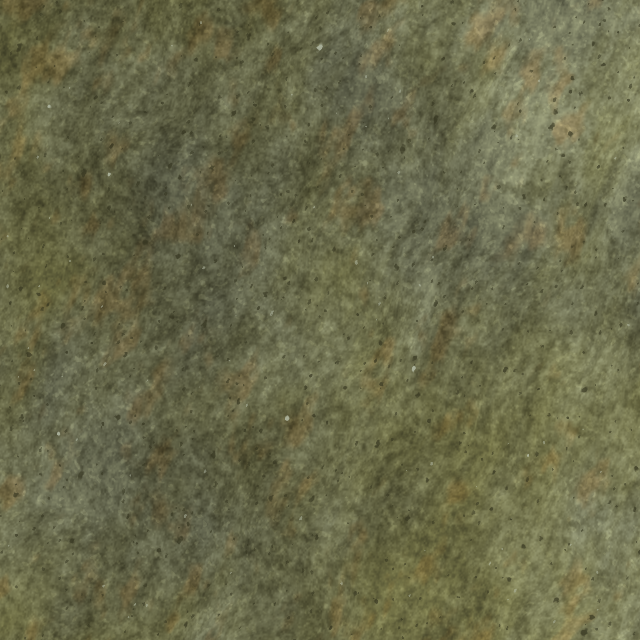
A Shadertoy shader for this texture:

```glsl
// Weathered olive ground: cloudy moss and grey dust, brushed by slanted streaks.
// Layers of rotated value noise set tone and greyness; hashed cells scatter
// dark pits and a few white chips on top.

const vec3 OLIVE = vec3(0.415, 0.413, 0.254);
const vec3 GREY = vec3(0.401, 0.411, 0.318);
const vec3 RUST = vec3(0.035, -0.005, -0.025);
const vec3 PIT_COLOR = vec3(0.20, 0.20, 0.12);
const vec3 CHIP_COLOR = vec3(0.72, 0.75, 0.67);

const vec2 STREAK_DIR = vec2(0.39, 0.92);
const vec2 STREAK_FREQ = vec2(62.0, 7.0);
const float CLOUD_FREQ = 3.5;
const float PATCH_FREQ = 15.0;
const float GRAIN_FREQ = 80.0;

const float CLOUD_AMOUNT = 0.19;
const float PATCH_AMOUNT = 0.19;
const float STREAK_AMOUNT = 0.22;
const float GRAIN_AMOUNT = 0.31;
const float FLECK_AMOUNT = 0.17;

float hash(vec2 p) {
    vec3 q = fract(p.xyx * 0.1031);
    q += dot(q, q.yzx + 33.33);
    return fract((q.x + q.y) * q.z);
}

// Value noise from -1 to 1
float noise(vec2 p) {
    vec2 cell = floor(p), f = fract(p);
    f = f * f * (3.0 - 2.0 * f);
    float low = mix(hash(cell), hash(cell + vec2(1, 0)), f.x);
    float high = mix(hash(cell + vec2(0, 1)), hash(cell + vec2(1, 1)), f.x);
    return 2.0 * mix(low, high, f.y) - 1.0;
}

// Normalised octaves, each one turned to hide the lattice
float fbm(vec2 p, int octaves, float gain) {
    const mat2 TURN = mat2(0.8, 0.6, -0.6, 0.8);
    float sum = 0.0, total = 0.0, weight = 1.0;
    for (int i = 0; i < octaves; i++) {
        sum += weight * noise(p);
        total += weight;
        weight *= gain;
        p = TURN * p * 2.03 + 17.3;
    }
    return sum / total;
}

// Soft ragged spots, at most one per cell; size is a share of the cell
float spots(vec2 p, float density, float size, float seed) {
    vec2 cell = floor(p);
    vec2 id = cell + seed;
    vec2 center = 0.3 + 0.4 * vec2(hash(id + 3.1), hash(id + 7.7));
    vec2 d = (p - cell - center) * vec2(1.0, mix(0.5, 1.0, hash(id + 11.9)));
    float radius = size * mix(0.4, 1.0, hash(id + 19.3));
    float ragged = length(d) + 0.45 * radius * noise(p * 1.3 / size + seed);
    return step(hash(id), density) * (1.0 - smoothstep(0.5 * radius, 1.2 * radius, ragged));
}

void mainImage(out vec4 fragColor, in vec2 fragCoord) {
    vec2 uv = fragCoord / min(iResolution.x, iResolution.y);

    // Axes across and along the brushing, slightly wavy
    vec2 brushed = vec2(dot(uv, vec2(STREAK_DIR.y, -STREAK_DIR.x)), dot(uv, STREAK_DIR)) + 4.0;
    brushed.x += 0.008 * noise(brushed * 9.0);

    // Noise layers
    float cloud = fbm(uv * CLOUD_FREQ + 5.0, 3, 0.5);
    float blotch = fbm(brushed * vec2(1.3, 0.8) * PATCH_FREQ, 4, 0.65);
    float dust = fbm(brushed * vec2(5.5, 3.5) + 31.0, 4, 0.6);
    float streak = fbm(brushed * STREAK_FREQ, 3, 0.6);
    float grain = fbm(brushed * vec2(1.1, 0.9) * GRAIN_FREQ + 50.0, 3, 0.85);
    float fleck = smoothstep(0.22, 0.65, fbm(brushed * GRAIN_FREQ * 1.5 + 90.0, 2, 0.7));

    // Broad light: shaded band at left, paler right side and corners
    vec2 fromShade = (brushed - 4.0 - vec2(0.0, 0.66)) / vec2(0.16, 0.32);
    float shade = exp(-dot(fromShade, fromShade));
    float corner = exp(-22.0 * dot(uv - 1.0, uv - 1.0))
                 + 0.6 * exp(-25.0 * dot(uv - vec2(1, 0), uv - vec2(1, 0)));
    float light = 0.11 * (uv.x - 0.5) - 0.11 * shade + 0.13 * corner + 0.01;

    // Grey dust over olive, with rusty traces
    float brushing = mix(0.35, 1.0, smoothstep(0.15, 0.75, uv.x + 0.4 * cloud));
    float greyness = 0.48 + 1.0 * dust + 0.3 * blotch + 0.35 * grain
                   + 0.25 * (0.5 - uv.x) + 0.2 * shade + 0.5 * corner;
    greyness = clamp(greyness, 0.0, 1.0);
    vec3 color = mix(OLIVE, GREY, greyness);
    color += RUST * smoothstep(0.12, 0.6, fbm(brushed * vec2(26, 14) + 70.0, 3, 0.6));

    // Tone
    float tone = 1.0 + light + CLOUD_AMOUNT * cloud + PATCH_AMOUNT * blotch
               + STREAK_AMOUNT * brushing * streak + GRAIN_AMOUNT * grain
               + 0.07 * (greyness - 0.5);
    tone += FLECK_AMOUNT * fleck * (0.3 + 0.7 * greyness);
    tone -= 0.15 * brushing * smoothstep(0.28, 0.65, streak);
    color *= tone;

    // Dark pits and white chips
    float pits = spots(brushed * 34.0, 0.12, 0.15, 13.0);
    pits = max(pits, 0.8 * spots(brushed * 75.0, 0.10, 0.20, 41.0));
    color = mix(color, PIT_COLOR, 0.65 * pits);
    float chips = spots(brushed * 13.0, 0.06, 0.06, 67.0);
    chips = max(chips, 0.6 * spots(brushed * 40.0, 0.05, 0.09, 83.0));
    color = mix(color, CHIP_COLOR, 0.8 * chips);

    fragColor = vec4(clamp(color, 0.0, 1.0), 1.0);
}
```
